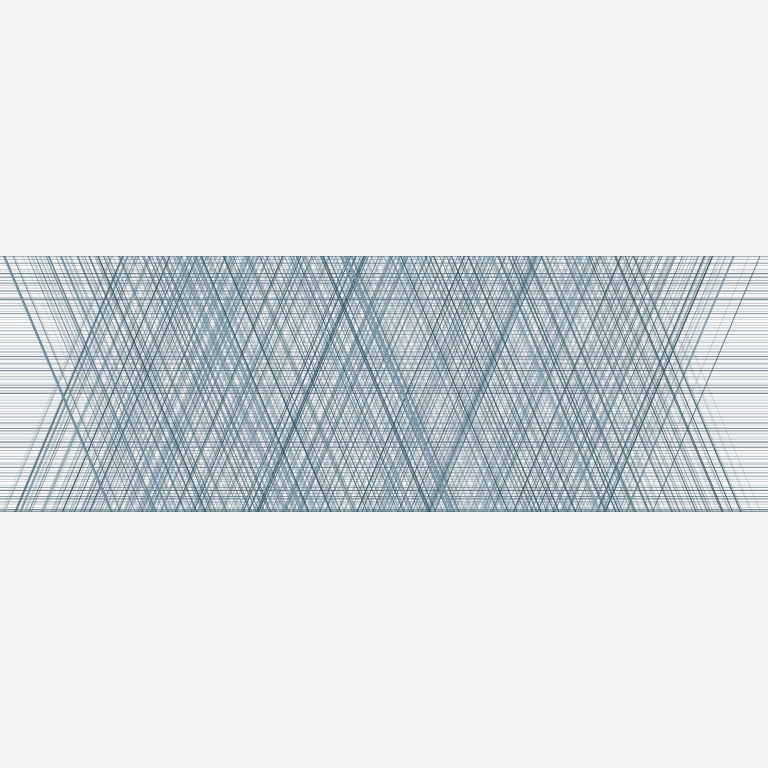
A Shadertoy shader for this pattern:

```glsl
// A band of fine woven hatching across a plain pale ground: horizontal rules
// crossed by two mirrored families of slanted lines, gathered into bundles.
// Each family is one line per jittered cell, with hashed strength and tint.

const vec3 GROUND = vec3(0.956, 0.957, 0.957);
const vec3 DARK_INK = vec3(0.22, 0.345, 0.395);
const vec3 PALE_INK = vec3(0.48, 0.59, 0.65);

float hash(float cell, float seed) {
    return fract(sin(cell * 127.1 + seed * 311.7) * 4375.85);
}

// Exact overlap of a pixel-wide interval with a line of the given width.
float coverage(float dist, float width, float pixel) {
    float low = max(dist - 0.5 * pixel, -0.5 * width);
    float high = min(dist + 0.5 * pixel, 0.5 * width);
    return clamp((high - low) / pixel, 0.0, 1.0);
}

// Bundles: slow waves that strengthen and weaken neighbouring lines.
float bundling(float pos, float seed) {
    return 1.0 + 0.35 * sin(pos * 31.0 + seed * 2.3)
               + 0.30 * sin(pos * 83.0 + seed * 4.1);
}

// Slanted lines; they thin out at random toward both ends of the band.
vec3 slanted(vec3 col, float pos, float count, float width, float strength,
             vec3 ink, float seed, float pixel) {
    float cell = floor(pos * count);
    for (float k = -1.0; k <= 1.0; k++) {
        float id = cell + k;
        float center = (id + hash(id, seed)) / count;
        float inset = 0.5 - abs(center - 0.5);
        float kept = step(0.072, inset)
                   * step(hash(id, seed + 3.0), 0.3 + smoothstep(0.07, 0.19, inset));
        float weight = hash(id, seed + 7.0);
        float alpha = strength * mix(0.2, 1.0, weight * weight) * bundling(center, seed);
        float thick = width * mix(0.75, 1.25, hash(id, seed + 11.0));
        float cover = coverage(pos - center, thick, pixel);
        col = mix(col, ink, cover * kept * min(alpha, 0.95));
    }
    return col;
}

// Horizontal rules run the full width, so left and right edges join.
vec3 horizontal(vec3 col, float y, float pixel) {
    const float COUNT = 270.0;
    float cell = floor(y * COUNT);
    for (float k = -1.0; k <= 1.0; k++) {
        float id = cell + k;
        float center = (id + 0.2 + 0.6 * hash(id, 1.0)) / COUNT;
        float weight = hash(id, 2.0);
        vec3 ink = mix(DARK_INK, vec3(0.36, 0.37, 0.45), 0.7 * hash(id, 5.0));
        float alpha = mix(0.2, 0.95, weight * weight);
        col = mix(col, ink, alpha * coverage(y - center, 0.0013, pixel));
    }
    return col;
}

void mainImage(out vec4 fragColor, in vec2 fragCoord) {
    vec2 uv = fragCoord / iResolution.xy;
    float pixel = 1.0 / iResolution.y;

    vec3 weave = horizontal(vec3(0.97), uv.y, pixel);

    // Both slopes: wide pale strokes first, then fine dark ones, then accents.
    for (float side = -1.0; side <= 1.0; side += 2.0) {
        float pos = uv.x + side * 0.42 * (uv.y - 0.5);
        float seed = 20.0 + side * 6.5;
        weave = slanted(weave, pos, 120.0, 0.0030, 0.75, PALE_INK, seed, pixel);
        weave = slanted(weave, pos, 210.0, 0.0013, 0.95, DARK_INK, seed + 31.0, pixel);
        weave = slanted(weave, pos, 26.0, 0.0019, 1.1, DARK_INK, seed + 57.0, pixel);
    }

    // The band fills the middle third; thin rules close it above and below.
    float edge = abs(uv.y - 0.5) - 1.0 / 6.0;
    float rim = coverage(edge + 0.0008, 0.0013, pixel);
    weave = mix(weave, DARK_INK, rim * (uv.y > 0.5 ? 0.35 : 0.6));
    float band = clamp(0.5 - edge / pixel, 0.0, 1.0);
    fragColor = vec4(mix(GROUND, weave, band), 1.0);
}
```
